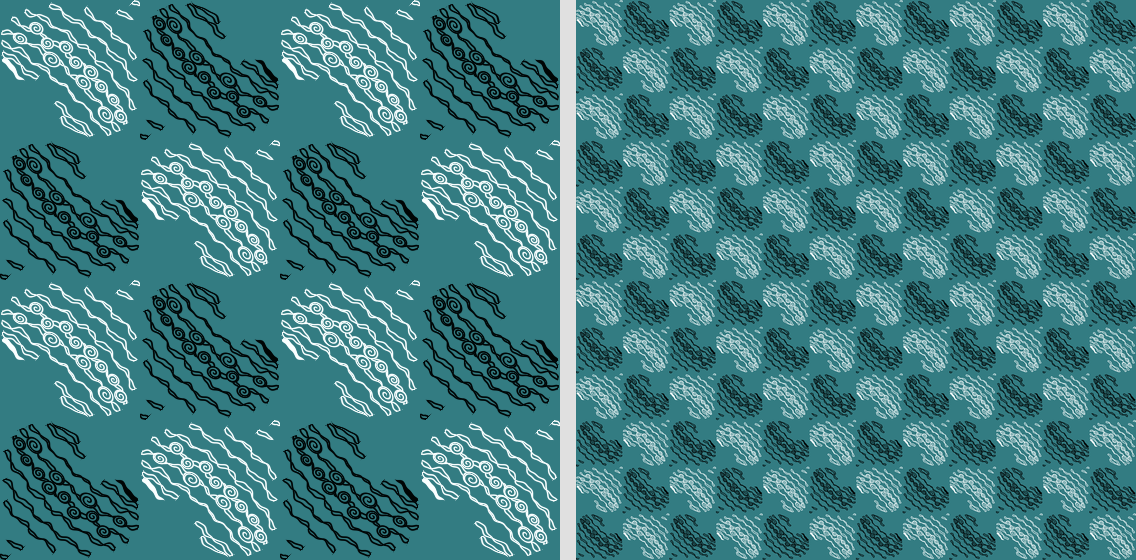
Left, the tile; right, the same tile 3 across and 3 down.
This pattern is drawn by a Shadertoy shader. Its source:

```glsl
// Checkerboard of white and black arcs of twisted, looping ink strands with spiral beads on teal.
const float TAU = 6.2831853;
const float TILES = 4.0;
const vec2 ARC_CENTER = vec2(-0.35);
const float HALF_SPAN = 0.471;     // radians from the diagonal to x = 1
const float LOOP_LENGTH = 0.128;
const int STRANDS = 12;

// Mid radius, start and end of each strand, from the inside out
const vec3 STRAND[STRANDS] = vec3[STRANDS](
    vec3(0.93, -0.86, -0.44), vec3(0.89, 0.44, 0.86),
    vec3(1.00, -0.90, -0.26), vec3(0.955, 0.20, 0.90),
    vec3(1.085, -0.96, 0.97), vec3(1.19, -1.0, 0.96),
    vec3(1.285, -0.94, 0.91), vec3(1.39, -0.83, 0.80),
    vec3(1.50, -0.62, 0.54), vec3(1.605, -0.31, 0.36),
    vec3(1.76, -0.07, 0.07), vec3(1.865, -0.03, 0.03));

float hash(vec2 p) {
    return fract(sin(dot(p, vec2(41.3, 289.1))) * 4375.85);
}

// Arcs flatten toward the inside of the fan
float arcRadius(float radius, float x) {
    float flatten_ = 0.03 + 0.35 * max(0.0, 1.2 - radius);
    return radius + 0.035 * x + flatten_ * x * x;
}

float wobble(float s, float id) {
    return 0.012 * sin(s * TAU / 0.2 + id * 2.3) + 0.004 * sin(s * TAU / 0.083 + id);
}

// Half the gap between the two twisted lines; negative past the ends
float loopGap(float s, float len, float id) {
    float count = max(1.0, floor(len / LOOP_LENGTH + 0.5));
    float t = s / len;
    float u = count * (t + 0.05 * sin(2.0 * TAU * t));
    float i = clamp(floor(u), 0.0, count - 1.0);
    float x = u - i;
    bool first = i < 0.5;
    bool last = i > count - 1.5;
    float amp = mix(0.005, 0.019, hash(vec2(i, id)));
    if (!first && !last) return amp * sin(0.5 * TAU * x);
    // Teardrop with its round side at the free end
    float y = first ? x : 1.0 - x;
    return max(amp, 0.015) * 2.6 * sign(y) * sqrt(abs(y)) * (1.0 - y);
}

float strandField(vec2 sv, float len, float id) {
    return abs(sv.y - wobble(sv.x, id)) - loopGap(sv.x, len, id);
}

float strandDistance(vec2 sv, float len, float id, bool filled) {
    vec2 e = vec2(0.002, 0.0);
    float f = strandField(sv, len, id);
    float slope = (strandField(sv + e, len, id) - strandField(sv - e, len, id)) / (2.0 * e.x);
    return (filled ? f : abs(f)) / sqrt(1.0 + slope * slope);
}

// Oval ring holding a spiral; x is the distance, y the normalised radius
vec2 spiralBead(vec2 p, vec2 axes, float turns, float spin) {
    vec2 q = p / axes;
    float rho = length(q);
    float scale = 0.5 * (axes.x + axes.y);
    float ring = abs(rho - 1.0) * scale;
    float phase = rho * turns - spin * atan(q.y, q.x + 1e-5) / TAU;
    float coil = abs(fract(phase + 0.5) - 0.5) / turns * scale;
    coil = max(coil, (0.2 - rho) * scale);
    return vec2(rho < 1.0 ? min(ring, coil) : ring, rho);
}

// Threads beads along a strand, alternating sides
float addBeads(float d, vec2 sv, float len, float id, float count, float first, vec2 axes, float zigzag) {
    float spacing = len / count;
    float i = clamp(floor(sv.x / spacing), first, count - 1.0);
    float side = 2.0 * mod(i, 2.0) - 1.0;
    float s = (i + 0.5) * spacing;
    vec2 size = axes * mix(0.72, 1.0, hash(vec2(i + 7.0, id)));
    vec2 bead = spiralBead(sv - vec2(s, wobble(s, id) + side * zigzag), size, 1.8, side);
    return bead.y < 1.0 ? bead.x : min(d, bead.x);
}

float fanDistance(vec2 cell) {
    vec2 p = cell - ARC_CENTER;
    float x = (TAU / 8.0 - atan(p.y, p.x)) / HALF_SPAN;
    float r = length(p);
    float d = 1.0;
    for (int k = 0; k < STRANDS; k++) {
        vec3 arc = STRAND[k];
        float id = float(k);
        float unit = HALF_SPAN * arc.x;
        float len = (arc.z - arc.y) * unit;
        vec2 sv = vec2((x - arc.y) * unit, r - arcRadius(arc.x, x));
        float strand = strandDistance(sv, len, id, k == 0);
        if (k == 5) strand = addBeads(strand, sv, len, id, 4.0, 0.0, vec2(0.066, 0.046), 0.0);
        if (k == 6) strand = addBeads(strand, sv, len, id, 9.0, 1.0, vec2(0.052, 0.042), 0.012);
        d = min(d, strand);
    }
    return d;
}

void mainImage(out vec4 fragColor, in vec2 fragCoord) {
    vec2 grid = fragCoord / iResolution.xy * TILES;
    vec2 tile = floor(grid);
    vec2 cell = fract(grid);
    bool white = mod(tile.x + tile.y, 2.0) > 0.5;

    // Black fans are half-turned copies of the white ones
    float d = fanDistance(white ? cell : 1.0 - cell);
    float halfWidth = white ? 0.0052 : 0.006;
    float soft = 0.65 * TILES / min(iResolution.x, iResolution.y);
    float ink = 1.0 - smoothstep(halfWidth - soft, halfWidth + soft, d);

    vec3 teal = vec3(0.20, 0.485, 0.51);
    vec3 inkColor = white ? vec3(0.98, 1.0, 1.0) : vec3(0.0, 0.02, 0.02);
    fragColor = vec4(mix(teal, inkColor, ink), 1.0);
}
```
